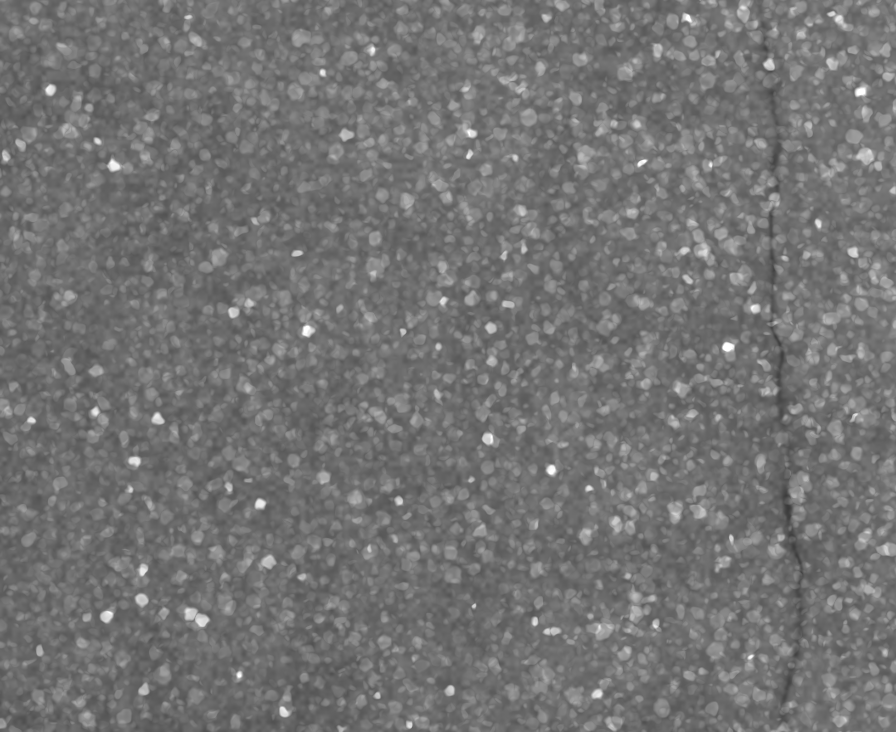
Reproduce this texture procedurally as a WebGL 1 fragment shader.

```glsl
precision highp float;
// Grey, fine-grained stone surface with scattered bright crystals and a vertical crack.

#define BASE_TONE 0.408
#define FINE_GRAIN 0.13
#define MAIN_GRAIN 0.155
#define LARGE_GRAIN 0.17
#define CRYSTAL 0.46
#define CRYSTAL_SHARE 0.022
#define ROUGHNESS 0.085
#define MOTTLING 0.045
#define EDGE 0.0026
#define CRACK_X 0.873
#define CRACK_WIDTH 0.0045
#define CRACK_DEPTH 0.13

uniform vec2 u_resolution;

vec2 hash2(vec2 p) {
  vec3 q = fract(p.xyx * vec3(0.1031, 0.1030, 0.0973));
  q += dot(q, q.yzx + 33.33);
  return fract((q.xx + q.yz) * q.zy);
}

float noise(vec2 p) {
  vec2 cell = floor(p);
  vec2 f = fract(p);
  f = f * f * (3.0 - 2.0 * f);
  float low = mix(hash2(cell).x, hash2(cell + vec2(1.0, 0.0)).x, f.x);
  float high = mix(hash2(cell + vec2(0.0, 1.0)).x, hash2(cell + 1.0).x, f.x);
  return mix(low, high, f.y);
}

// Brightest soft, tilted ellipse covering p; "share" of the cells hold a grain.
float grains(vec2 p, float count, float share, float skew, float seed) {
  vec2 q = p * count;
  vec2 home = floor(q);
  float soft = EDGE * count;
  float brightest = 0.0;
  for (int j = -1; j <= 1; j++) {
    for (int i = -1; i <= 1; i++) {
      vec2 cell = home + vec2(float(i), float(j));
      vec2 kind = hash2(cell + seed + 57.0);
      if (kind.x < share) {
        vec2 form = hash2(cell + seed + 213.0);
        vec2 d = q - cell - hash2(cell + seed);
        float angle = form.x * 3.1416;
        float c = cos(angle);
        float s = sin(angle);
        d = vec2(c * d.x + s * d.y, c * d.y - s * d.x);
        d.x *= mix(1.0, 1.8, form.y * form.y);
        float radius = mix(0.3, 0.65, kind.x / share);
        float mask = 1.0 - smoothstep(-soft, soft, length(d) - radius);
        brightest = max(brightest, mask * pow(kind.y, skew));
      }
    }
  }
  return brightest;
}

// Darkening of a wandering, uneven crack with a faint wide shadow.
float crack(vec2 p, float aspect) {
  float path = CRACK_X * aspect + 0.03 * (0.5 - p.y);
  path += 0.045 * (noise(vec2(p.y * 5.0, 3.0)) - 0.5);
  path += 0.014 * (noise(vec2(p.y * 27.0, 8.0)) - 0.5);
  float away = abs(p.x - path);
  float width = CRACK_WIDTH * (0.5 + noise(vec2(p.y * 18.0, 15.0)));
  float strength = 0.35 + 0.65 * noise(vec2(p.y * 22.0, 31.0));
  float line = exp(-away * away / (width * width));
  float shadow = exp(-away * away / (16.0 * CRACK_WIDTH * CRACK_WIDTH));
  return CRACK_DEPTH * (line * strength + 0.22 * shadow);
}

void main() {
  vec2 p = gl_FragCoord.xy / u_resolution.y;
  float aspect = u_resolution.x / u_resolution.y;
  float across = p.x / aspect;

  // Slight warp makes the grain outlines irregular.
  vec2 warp = vec2(noise(p * 130.0 + 40.0), noise(p * 130.0 + 170.0)) - 0.5;
  vec2 w = p + 0.005 * warp;

  // Uneven lighting, mottling and fine roughness.
  float tone = BASE_TONE + 0.028 * (across - 0.5) + 0.022 * (p.y - 0.5);
  tone += MOTTLING * (noise(p * 9.0) - 0.5);
  tone += 0.5 * MOTTLING * (noise(p * vec2(60.0, 10.0) + 70.0) - 0.5);
  tone += ROUGHNESS * (noise(p * 150.0 + 20.0) - 0.5);
  tone += 0.6 * ROUGHNESS * (noise(p * 75.0 + 90.0) - 0.5);

  // Grains stand out more towards the right and in loose clusters.
  float relief = mix(0.85, 1.2, smoothstep(0.3, 0.9, across));
  relief *= 0.75 + 0.5 * noise(p * 14.0 + 50.0);
  float light = FINE_GRAIN * grains(w, 115.0, 0.8, 3.0, 11.0);
  light += MAIN_GRAIN * grains(w, 62.0, 1.0, 3.0, 301.0);
  light += LARGE_GRAIN * grains(w, 52.0, 0.1, 1.0, 523.0);
  tone += relief * light;
  tone += CRYSTAL * grains(w, 72.0, CRYSTAL_SHARE, 0.8, 747.0);

  tone -= crack(p, aspect);
  gl_FragColor = vec4(vec3(clamp(tone, 0.0, 1.0)), 1.0);
}
```
